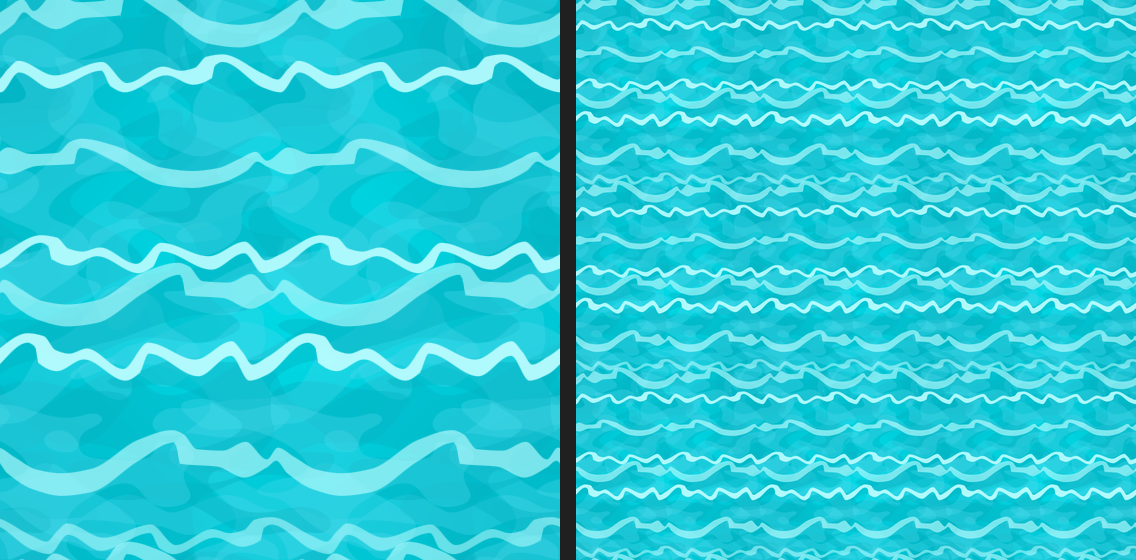
Left, the tile; right, the same tile 3 across and 3 down.
This pattern is drawn by a WebGL 2 fragment shader. Its source:

```glsl
#version 300 es
precision highp float;
// Seamless cartoon sea: pale foam ribbons over translucent turquoise patches.

#define CANVAS 768.0      // design units across the canvas
#define PERIOD 384.0      // wavelength: two repeats across
#define KNOTS 12
#define RIBBONS 8
#define PATCH_LAYERS 6
#define PATCH_LEVEL 0.10  // higher gives smaller patches
#define DEEP vec3(0.00, 0.71, 0.77)
#define BRIGHT vec3(0.00, 0.85, 0.90)
#define VEIL vec3(0.30, 0.85, 0.92)
#define SHADE vec3(0.02, 0.70, 0.76)
#define FOAM vec3(0.72, 0.99, 1.00)

uniform vec2 u_resolution;
out vec4 fragColor;

const float TAU = 6.2831853;

// Edge profiles over one wavelength: (position, height)
const vec2 SWELL_TOP[KNOTS] = vec2[](
  vec2(20, 8), vec2(50, -9), vec2(84, -14), vec2(125, -8), vec2(190, 32), vec2(236, 45),
  vec2(251, 40), vec2(270, 19), vec2(305, 17), vec2(337, 29), vec2(366, 5), vec2(381, 21));
const vec2 SWELL_BOTTOM[KNOTS] = vec2[](
  vec2(10, -14), vec2(45, -36), vec2(84, -45), vec2(125, -40), vec2(190, 3), vec2(238, 28),
  vec2(242, 22), vec2(247, -1), vec2(298, -5), vec2(335, -20), vec2(366, -6), vec2(379, 3));
const vec2 RIPPLE_TOP[KNOTS] = vec2[](
  vec2(38, 33), vec2(60, 29), vec2(76, 10), vec2(95, 5), vec2(119, 12), vec2(169, -16),
  vec2(203, 20), vec2(268, -3), vec2(318, 22), vec2(332, 8), vec2(346, -10), vec2(366, 0));
const vec2 RIPPLE_BOTTOM[KNOTS] = vec2[](
  vec2(38, 20), vec2(48, 14), vec2(53, -8), vec2(78, -19), vec2(115, -3), vec2(172, -32),
  vec2(191, -22), vec2(204, 5), vec2(272, -26), vec2(317, 2), vec2(342, -32), vec2(366, -24));

// Per ribbon: shift, base height, scale (negative mirrors), opacity.
// Swells and ripples alternate down the canvas.
const vec4 RIBBON[RIBBONS] = vec4[](
  vec4(28, 748, -1.0, 0.62), vec4(343, 667, -0.8, 0.92),
  vec4(348, 544, -0.75, 0.65), vec4(18, 419, 0.8, 0.92),
  vec4(8, 364, 0.97, 0.62), vec4(0, 278, 1.0, 0.95),
  vec4(0, 133, 1.0, 0.65), vec4(26, 33, -0.78, 0.55));

float slope(vec2 a, vec2 b) { return (b.y - a.y) / mod(b.x - a.x, PERIOD); }

// Tangent that stays flat at crests and troughs
float tangent(float before, float after) {
  return before * after <= 0.0 ? 0.0 : 2.0 * before * after / (before + after);
}

// Periodic monotone cubic through the knots
float profile(vec2 knots[KNOTS], float x) {
  for (int i = 0; i < KNOTS; i++) {
    vec2 a = knots[i], b = knots[(i + 1) % KNOTS];
    float span = mod(b.x - a.x, PERIOD), t = mod(x - a.x, PERIOD) / span;
    if (t > 1.0) continue;
    float s = slope(a, b);
    float m0 = tangent(slope(knots[(i + KNOTS - 1) % KNOTS], a), s) * span;
    float m1 = tangent(s, slope(b, knots[(i + 2) % KNOTS])) * span;
    float u = 1.0 - t;
    return a.y * u * u * (1.0 + 2.0 * t) + b.y * t * t * (3.0 - 2.0 * t)
         + m0 * t * u * u - m1 * t * t * u;
  }
  return knots[0].y;
}

// Smoothed inside test; the cap hides the jump where heights wrap
float coverage(float d, float pixel) {
  return clamp(0.5 + d / clamp(fwidth(d), 0.5 * pixel, 12.0 * pixel), 0.0, 1.0);
}

vec2 gradientAt(vec2 cell, vec2 wrap, float seed) {
  float h = fract(sin(dot(mod(cell, wrap) + seed * 7.3, vec2(127.1, 311.7))) * 43758.5453);
  return vec2(cos(TAU * h), sin(TAU * h));
}

// Gradient noise that repeats every wrap cells
float wrapNoise(vec2 p, vec2 wrap, float seed) {
  vec2 c = floor(p), f = p - c, e = vec2(1, 0);
  vec2 w = f * f * f * (f * (f * 6.0 - 15.0) + 10.0);
  float a = dot(gradientAt(c, wrap, seed), f);
  float b = dot(gradientAt(c + e.xy, wrap, seed), f - e.xy);
  float d = dot(gradientAt(c + e.yx, wrap, seed), f - e.yx);
  float g = dot(gradientAt(c + e.xx, wrap, seed), f - e.xx);
  return mix(mix(a, b, w.x), mix(d, g, w.x), w.y);
}

vec3 water(vec2 uv) {
  // Soft glow in the middle of the canvas
  float glow = 0.55 - 0.22 * (cos(TAU * uv.x) + cos(TAU * uv.y));
  vec3 color = mix(DEEP, BRIGHT, clamp(glow, 0.0, 1.0));
  // Overlapping patches, alternately dark and light
  for (int i = 0; i < PATCH_LAYERS; i++) {
    float k = float(i);
    vec2 wrap = vec2(2 + i % 2, 6 + i);
    vec2 q = vec2(uv.x * CANVAS / PERIOD, uv.y);
    q += vec2(0.05, 0.012) * sin(TAU * (q.yx * vec2(5, 2) + k * 0.37));
    float d = wrapNoise(q * wrap, wrap, k + 1.0) - PATCH_LEVEL;
    float inside = clamp(0.5 + d / max(fwidth(d), 0.0001), 0.0, 1.0);
    color = mix(color, i % 2 == 0 ? SHADE : VEIL, inside * (i % 2 == 0 ? 0.42 : 0.32));
  }
  return color;
}

void main() {
  vec2 uv = gl_FragCoord.xy / u_resolution;
  vec2 p = uv * CANVAS;
  float pixel = CANVAS / u_resolution.y;
  vec3 color = water(uv);
  for (int i = 0; i < RIBBONS; i++) {
    vec4 r = RIBBON[i];
    float x = sign(r.z) * (p.x - r.x), size = abs(r.z);
    float h = mod(p.y - r.y + 0.5 * CANVAS, CANVAS) - 0.5 * CANVAS;
    float top, bottom;
    if (i % 2 == 0) { top = profile(SWELL_TOP, x); bottom = profile(SWELL_BOTTOM, x); }
    else { top = profile(RIPPLE_TOP, x); bottom = profile(RIPPLE_BOTTOM, x); }
    float foam = min(coverage(top * size - h, pixel), coverage(h - bottom * size, pixel));
    color = mix(color, FOAM, foam * r.w);
  }
  fragColor = vec4(color, 1.0);
}
```
